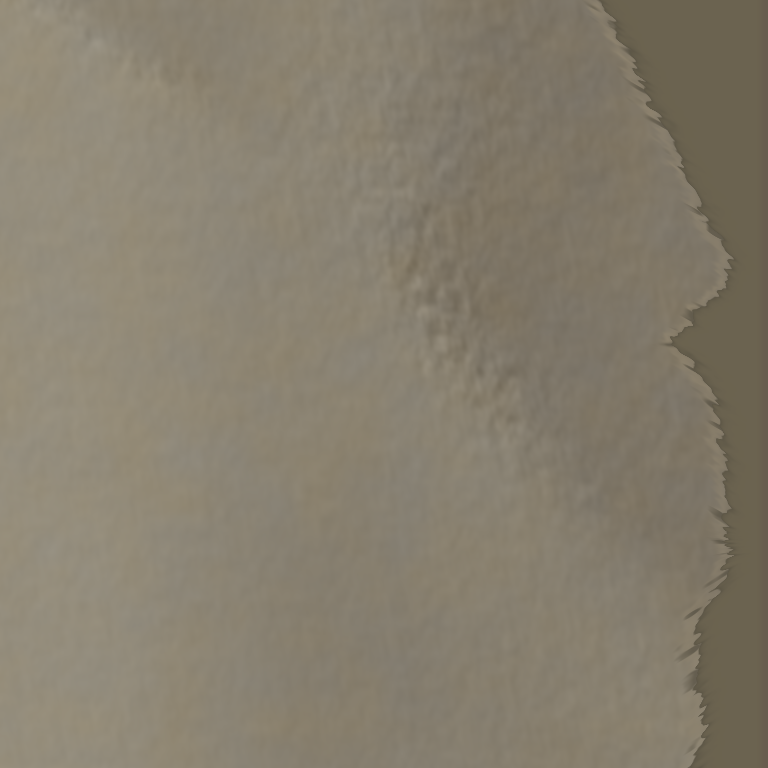
Reproduce this texture procedurally as a WebGL 2 fragment shader.

```glsl
#version 300 es
precision highp float;

uniform vec2 u_resolution;
out vec4 outColor;

const vec3 PAPER_DARK = vec3(0.475, 0.441, 0.382);
const vec3 PAPER_MID = vec3(0.538, 0.508, 0.445);
const vec3 PAPER_LIGHT = vec3(0.592, 0.562, 0.492);
const vec3 BACKING = vec3(0.420, 0.388, 0.312);
const vec3 BACKING_RIM = vec3(0.405, 0.360, 0.305);
const vec3 FIBRE_LIGHT = vec3(0.570, 0.525, 0.440);
const vec3 FIBRE_DARK = vec3(0.315, 0.295, 0.245);
const float NOTCH_Y = 0.551;
const float NOTCH_DEPTH = 0.075;
const float FRAY = 0.030;
const float MOTTLE = 0.15;
const float GRAIN_SCALE = 74.0;
const float RELIEF = 0.12;

float hash(vec2 p) {
    return fract(sin(dot(p, vec2(127.1, 311.7))) * 43758.5453);
}

float noise(vec2 p) {
    vec2 i = floor(p), f = fract(p);
    f = f * f * (3.0 - 2.0 * f);
    float low = mix(hash(i), hash(i + vec2(1, 0)), f.x);
    float high = mix(hash(i + vec2(0, 1)), hash(i + vec2(1, 1)), f.x);
    return mix(low, high, f.y);
}

float fbm(vec2 p) {
    float sum = 0.0, gain = 0.5;
    for (int i = 0; i < 4; i++) {
        sum += gain * noise(p);
        p = p * 2.03 + 17.3;
        gain *= 0.5;
    }
    return sum / 0.9375;
}

float bump(vec2 p, vec2 centre, vec2 size) {
    vec2 q = (p - centre) / size;
    return exp(-dot(q, q));
}

// Right border of the sheet: slanted top, sharp notch, stepped foot
float tearLine(float y) {
    float x = 0.946 - 0.165 * pow(max(y - 0.65, 0.0) / 0.35, 1.1);
    float d = y - NOTCH_Y;
    float notch = d > 0.0 ? max(1.0 - d / 0.085, 0.0) : exp(d / 0.05);
    x -= NOTCH_DEPTH * notch;
    x += 0.008 * exp(-pow((y - 0.67) / 0.035, 2.0));
    x -= 0.040 * (1.0 - smoothstep(0.185, 0.26, y));
    return x + 0.010 * exp(-pow((y - 0.07) / 0.035, 2.0));
}

// Coordinates along and across the slanted fibres
vec2 fibreSpace(vec2 p) {
    float slant = mix(-0.65, 0.55, smoothstep(0.26, 0.32, p.y));
    return vec2(p.x - 0.9, p.y + slant * (p.x - 0.9));
}

float tearDistance(vec2 p) {
    vec2 f = fibreSpace(p);
    float fray = 0.45 * noise(f * vec2(55.0, 150.0)) + 0.25 * noise(f * vec2(90.0, 260.0) + 5.0);
    fray += 0.30 * noise(f * vec2(20.0, 52.0) + 9.0);
    return tearLine(p.y) + FRAY * (fray - 0.5) - p.x;
}

// Curved boundary between the lit middle and the shaded right
float foldLine(float y) {
    return 0.53 + 0.9 * pow(max(0.66 - y, 0.0), 1.25) + 0.1 * max(y - 0.66, 0.0);
}

float paperTone(vec2 p) {
    float tone = mix(0.93, 0.54, smoothstep(0.04, 0.46, p.x));
    float soft = mix(0.07, 0.14, smoothstep(0.05, 0.4, abs(p.y - 0.57)));
    float fold = p.x - foldLine(p.y) + 0.05 * (fbm(p * 9.0) - 0.5);
    tone -= 0.42 * smoothstep(-soft, soft, fold);
    float corner = p.y - 1.03 + 0.62 * p.x + 0.03 * (fbm(p * 14.0) - 0.5);
    tone -= 0.32 * smoothstep(-0.03, 0.04, corner) * (1.0 - smoothstep(0.22, 0.42, p.x));
    tone -= 0.17 * bump(p, vec2(0.42, 0.14), vec2(0.20, 0.22));
    tone -= 0.10 * bump(p, vec2(0.72, 0.04), vec2(0.22, 0.20));
    tone += 0.08 * bump(p, vec2(0.84, 0.70), vec2(0.05, 0.16));
    return tone + MOTTLE * (fbm(p * 13.0) - 0.5);
}

// Small ridges lit from the upper left, strongest along creases
float relief(vec2 p) {
    vec2 q = p * vec2(1.0, 0.70) * GRAIN_SCALE;
    q.x += 0.3 * q.y;
    float slope = noise(q + vec2(0.45, -0.45)) - noise(q);
    slope += 0.6 * (noise(q * 1.9 + vec2(0.5, -0.5)) - noise(q * 1.9));
    float alongFold = exp(-pow((p.x - foldLine(p.y) - 0.01) / 0.06, 2.0));
    float strength = 0.13 + 0.06 * smoothstep(0.4, 0.7, p.x);
    strength += 0.50 * alongFold * exp(-pow((p.y - 0.56) / 0.17, 2.0));
    strength += 0.20 * bump(p, vec2(0.52, 0.82), vec2(0.15, 0.18));
    float corner = (p.y - 1.03 + 0.62 * p.x) / 0.035;
    strength += 0.26 * exp(-corner * corner) * (1.0 - smoothstep(0.22, 0.33, p.x));
    return slope * strength * RELIEF;
}

void main() {
    vec2 p = gl_FragCoord.xy / u_resolution;
    float pixel = 1.0 / min(u_resolution.x, u_resolution.y);

    // Sheet colour, with a faint grey and warm mottling
    float tone = clamp(paperTone(p), 0.0, 1.0);
    vec3 paper = mix(PAPER_DARK, PAPER_MID, min(tone * 2.0, 1.0));
    paper = mix(paper, PAPER_LIGHT, max(tone * 2.0 - 1.0, 0.0));
    float tint = fbm(p * 17.0 + 31.0) - 0.5;
    paper += vec3(-0.02, 0.0, 0.04) * tint + relief(p);

    // Broken pale rim, crossed by dark splits between the fibres
    float d = tearDistance(p);
    vec2 f = fibreSpace(p);
    float rim = exp(-pow((d - 0.008) / 0.008, 2.0)) * (0.4 + 0.6 * noise(f * vec2(40.0, 130.0) + 4.0));
    paper = mix(paper, FIBRE_LIGHT, rim * mix(0.45, 0.80, smoothstep(0.2, 0.7, p.y)));
    float split = smoothstep(0.62, 0.82, noise(f * vec2(30.0, 125.0) + 21.0));
    split *= 1.0 - smoothstep(0.004, 0.024, d);
    float cut = exp(-pow((p.y - NOTCH_Y) / 0.003, 2.0)) * (1.0 - smoothstep(0.0, 0.025, d));
    paper = mix(paper, FIBRE_DARK, max(0.65 * split, 0.65 * cut));

    // Backing with the shadow cast by the sheet
    vec3 backing = mix(BACKING, BACKING_RIM, smoothstep(0.984, 0.998, p.x));
    backing = mix(backing, FIBRE_DARK, 0.60 * exp(-max(-d, 0.0) / 0.006));

    outColor = vec4(mix(backing, paper, smoothstep(-pixel, pixel, d)), 1.0);
}
```
